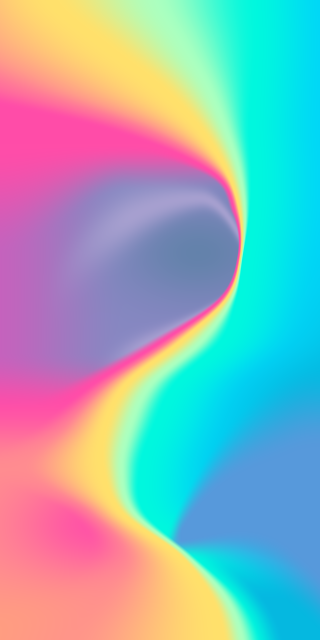
Reproduce this background procedurally as a Shadertoy shader.

```glsl
#define PINK vec3(1.00, 0.30, 0.66)
#define SALMON vec3(1.00, 0.56, 0.56)
#define YELLOW vec3(1.00, 0.88, 0.42)
#define MINT vec3(0.67, 1.00, 0.75)
#define TURQUOISE vec3(0.00, 0.97, 0.87)
#define CYAN vec3(0.00, 0.84, 0.97)
#define AZURE vec3(0.02, 0.72, 0.88)
#define BLUE vec3(0.34, 0.60, 0.86)
#define LAVENDER vec3(0.53, 0.53, 0.76)
#define SLATE vec3(0.39, 0.51, 0.67)
#define SHEEN vec3(0.69, 0.65, 0.83)
#define ORCHID vec3(0.78, 0.38, 0.74)

// Fold from bottom to top: centre x, warm width, cool width
const vec3 FOLD[16] = vec3[16](
    vec3(.70, .73, .11), vec3(.66, .52, .085), vec3(.56, .26, .04), vec3(.38, .16, .07),
    vec3(.323, .36, .11), vec3(.33, .20, .145), vec3(.396, .10, .145), vec3(.565, .055, .12),
    vec3(.708, .016, .03), vec3(.752, .006, .008), vec3(.75, .014, .03), vec3(.708, .05, .075),
    vec3(.625, .28, .15), vec3(.50, .70, .28), vec3(.326, .86, .46), vec3(.17, .70, .61));

float bell(float x) { return exp(-x * x); }

// Catmull-Rom curve through the fold knots
vec3 foldAt(float y) {
    float s = clamp(y, 0.0, 1.0) * 15.0;
    int i = min(int(s), 14);
    float f = s - float(i);
    vec3 a = FOLD[max(i - 1, 0)], b = FOLD[i], c = FOLD[i + 1], d = FOLD[min(i + 2, 15)];
    vec3 k = b + 0.5 * f * (c - a + f * (2.0 * a - 5.0 * b + 4.0 * c - d
             + f * (3.0 * (b - c) + d - a)));
    return vec3(k.x, max(k.yz, 0.005));
}

// Lavender pocket with its dark core and two glossy streaks
vec3 pocket(vec2 p) {
    vec3 col = mix(ORCHID, LAVENDER, smoothstep(-0.05, 0.4, p.x));
    col = mix(col, SLATE, bell(length((p - vec2(.62, .605)) / vec2(.23, .075))));

    float dx = p.x - 0.625;
    float arc = 0.69 - dx * dx * (dx < 0.0 ? 0.63 : 3.8);
    float wide = mix(0.045, 0.013, smoothstep(0.3, 0.7, p.x));
    col = mix(col, SHEEN, 0.8 * bell((p.y - arc) / wide) * smoothstep(0.12, 0.42, p.x));

    float low = 0.44 + 0.275 * (p.x - 0.378);
    wide = mix(0.022, 0.008, smoothstep(0.35, 0.65, p.x));
    return mix(col, SHEEN, 0.75 * bell((p.y - low) / wide) * smoothstep(0.28, 0.46, p.x));
}

// Warm side: yellow to pink, with a salmon floor around a pink glow
vec3 warmSide(vec2 p, float t) {
    float glow = bell(length((p - vec2(.30, .18)) / vec2(.24, .075)));
    float ground = (1.0 - smoothstep(0.26, 0.38, p.y)) * (1.0 - 0.9 * glow);
    vec3 peach = mix(vec3(1.0, 0.62, 0.50), SALMON, smoothstep(0.0, 0.15, p.y));
    vec3 far = mix(PINK, peach, ground);
    vec3 col = mix(YELLOW, mix(SALMON, far, 0.15), smoothstep(0.0, 0.7, -t));
    col = mix(col, far, smoothstep(0.45, 1.1, -t));

    float top = mix(0.60, 0.70, smoothstep(0.0, 0.4, p.x));
    float inside = (1.0 - smoothstep(top, 0.775, p.y)) * smoothstep(0.355, 0.45, p.y);
    return mix(col, pocket(p), inside * smoothstep(1.05, 2.0, -t));
}

// Cool side: mint to cyan, with a soft blue lobe at the lower right
vec3 coolSide(vec2 p, float t, float beyond) {
    vec3 far = mix(TURQUOISE, CYAN, smoothstep(0.0, 0.25, beyond));
    float deep = smoothstep(0.1, 0.45, beyond) * (1.0 - smoothstep(0.35, 0.7, p.y));
    float base = smoothstep(-0.02, 0.08, beyond) * (1.0 - smoothstep(0.06, 0.16, p.y));
    far = mix(far, AZURE, max(deep, base));

    float k = (1.0 - p.x) / 0.466, j = (p.x - 0.534) / 0.466;
    float spread = smoothstep(0.53, 0.9, p.x);
    float roof = 0.408 - 0.241 * k * k - p.y;
    float floorGap = p.y - 0.141 + 0.117 * j * j;
    float lobe = smoothstep(-0.02, mix(0.03, 0.11, spread), roof)
               * smoothstep(-0.012, mix(0.015, 0.08, spread), floorGap)
               * smoothstep(0.50, 0.57, p.x);
    far = mix(far, BLUE, lobe);

    vec3 col = mix(YELLOW, MINT, smoothstep(0.0, 0.55, t));
    return mix(col, far, smoothstep(0.5, 1.05, t));
}

void mainImage(out vec4 fragColor, in vec2 fragCoord) {
    vec2 p = fragCoord / iResolution.xy;
    vec3 fold = foldAt(p.y);
    float d = p.x - fold.x;
    vec3 col = d < 0.0 ? warmSide(p, d / fold.y) : coolSide(p, d / fold.z, d - fold.z);
    fragColor = vec4(col, 1.0);
}
```
